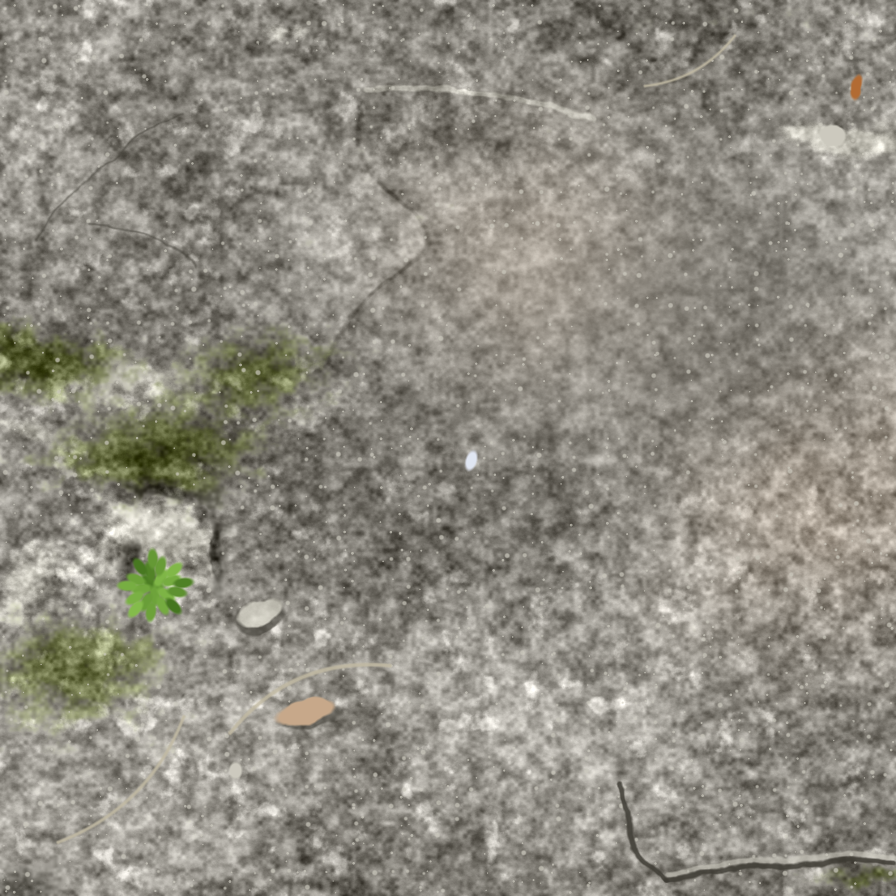
This texture is drawn by a three.js fragment shader. Its source:

```glsl
varying vec2 vUv;

#define CONCRETE vec3(0.565, 0.552, 0.522)
#define DUST vec3(0.70, 0.655, 0.60)
#define PALE vec3(0.80, 0.79, 0.745)
#define MOSS vec3(0.35, 0.38, 0.19)
#define DARK vec3(0.24, 0.23, 0.20)
#define STRAW vec3(0.76, 0.73, 0.64)
#define MOTTLE 0.62
#define GRAIN 0.20
#define EDGE 0.0016

vec3 col = CONCRETE;

void paint(vec3 colour, float amount) {
  col = mix(col, colour, clamp(amount, 0.0, 1.0));
}

float hash(vec2 p) {
  vec3 q = fract(p.xyx * 0.1031);
  q += dot(q, q.yzx + 33.33);
  return fract((q.x + q.y) * q.z);
}

float noise(vec2 p) {
  vec2 i = floor(p), f = fract(p);
  f *= f * (3.0 - 2.0 * f);
  return mix(mix(hash(i), hash(i + vec2(1, 0)), f.x),
             mix(hash(i + vec2(0, 1)), hash(i + 1.0), f.x), f.y);
}

float fbm(vec2 p) {
  float sum = 0.0, gain = 0.5;
  for (int i = 0; i < 5; i++) {
    sum += gain * noise(p);
    p = mat2(1.6, 1.2, -1.2, 1.6) * p + 7.3;
    gain *= 0.5;
  }
  return sum;
}

// Soft spot
float blob(vec2 p, float x, float y, float rx, float ry) {
  vec2 d = (p - vec2(x, y)) / vec2(rx, ry);
  return exp(-dot(d, d));
}

// Solid ellipse turned by an angle
float chip(vec2 p, float x, float y, float rx, float ry, float angle) {
  float c = cos(angle), s = sin(angle);
  vec2 d = mat2(c, -s, s, c) * (p - vec2(x, y));
  float dist = (length(d / vec2(rx, ry)) - 1.0) * min(rx, ry);
  return 1.0 - smoothstep(-EDGE, EDGE, dist);
}

// Line from a to b, bowed sideways
float strand(vec2 p, vec2 a, vec2 b, float bow, float width) {
  vec2 ab = b - a;
  float t = clamp(dot(p - a, ab) / dot(ab, ab), 0.0, 1.0);
  vec2 side = normalize(vec2(-ab.y, ab.x));
  float dist = length(p - a - ab * t - side * bow * 4.0 * t * (1.0 - t));
  return 1.0 - smoothstep(width - EDGE, width + EDGE, dist);
}

// Scattered grit, one possible grain per cell
float grit(vec2 p, float share) {
  vec2 id = floor(p), centre = 0.3 + 0.4 * vec2(hash(id + 3.1), hash(id + 8.7));
  float dist = length(fract(p) - centre) - mix(0.05, 0.14, hash(id + 5.3));
  return step(hash(id), share) * (1.0 - smoothstep(-0.05, 0.07, dist));
}

void main() {
  vec2 p = vUv;
  vec2 warp = vec2(fbm(p * 18.0), fbm(p * 18.0 + 40.0)) - 0.5;
  vec2 q = p + 0.05 * warp, r = p + 0.022 * warp;
  float broad = fbm(p * 5.0 + 11.0) - 0.5;
  float fine = fbm(p * vec2(62, 74)) - 0.5;
  float grain = noise(p * 210.0) - 0.5;
  float worn = blob(p, 0.72, 0.66, 0.35, 0.22);

  // Broad stains and warm dust
  col = CONCRETE + 0.32 * broad;
  float dust = blob(q, 0.95, 0.43, 0.17, 0.15) + 0.55 * blob(q, 0.6, 0.71, 0.15, 0.13);
  paint(DUST, dust * (0.85 + broad));
  col -= 0.07 * blob(q, 0.45, 0.43, 0.17, 0.14) + 0.08 * blob(q, 0.8, 0.98, 0.35, 0.07);
  col += 0.06 * blob(q, 0.6, 0.23, 0.26, 0.16);
  col -= 0.15 * blob(q, 0.425, 0.145, 0.024, 0.026);

  // Upper slab with a curved, shadowed rim
  float rim = r.x - 0.4 - 0.075 * exp(-pow((p.y - 0.735) / 0.055, 2.0)) + 0.5 * max(0.68 - p.y, 0.0);
  float span = smoothstep(0.57, 0.61, p.y) * (1.0 - smoothstep(0.88, 0.9, p.y));
  col -= span * 0.17 * exp(-pow(rim / 0.0035, 2.0));
  col -= span * 0.09 * smoothstep(0.0, 0.004, rim) * exp(-max(rim, 0.0) / 0.03);
  col -= 0.11 * blob(q, 0.52, 0.855, 0.12, 0.032);
  paint(PALE, 0.65 * strand(r, vec2(0.41, 0.897), vec2(0.66, 0.865), 0.012, 0.003));

  // Pale broken patches
  float broken = blob(q, 0.18, 0.4, 0.075, 0.06) + 0.8 * blob(q, 0.14, 0.575, 0.1, 0.035)
    + blob(q, 0.95, 0.85, 0.09, 0.025) + 0.8 * blob(q, 0.03, 0.52, 0.035, 0.02)
    + 0.7 * blob(q, 0.04, 0.34, 0.06, 0.06) + 0.6 * blob(q, 0.32, 0.96, 0.04, 0.018);
  paint(PALE, 0.85 * smoothstep(0.3, 0.8, broken + 0.7 * fine));

  // Moss and dark pits
  float moss = blob(q, 0.04, 0.6, 0.11, 0.04) + blob(q, 0.17, 0.49, 0.13, 0.055)
    + 0.85 * blob(q, 0.29, 0.585, 0.09, 0.055) + 0.9 * blob(q, 0.08, 0.255, 0.09, 0.06)
    + 0.8 * blob(q, 0.97, 0.02, 0.08, 0.02) + 0.4 * blob(q, 0.76, 0.975, 0.13, 0.014);
  paint(MOSS + 0.3 * broad, 0.88 * smoothstep(0.28, 0.85, moss + 0.9 * fine + 0.5 * broad));
  float pit = blob(q, 0.19, 0.455, 0.055, 0.012) + blob(q, 0.245, 0.39, 0.01, 0.05)
    + blob(q, 0.145, 0.37, 0.016, 0.03) + blob(q, 0.02, 0.01, 0.05, 0.025);
  paint(DARK, 0.8 * smoothstep(0.3, 0.8, pit + fine));

  // Mottled grain and grit
  col += (MOTTLE * fine + GRAIN * grain) * (1.0 - 0.45 * worn);
  col += 0.22 * smoothstep(0.6, 0.78, fbm(p * 42.0 + 90.0)) * (1.0 - worn);
  paint(PALE, 0.7 * max(grit(p * 54.0, 0.2), grit(p * 95.0 + 37.0, 0.12)));

  // Cracks with a pale lip
  vec2 bend = vec2(0.74, 0.02), end = vec2(1.0, 0.04);
  paint(PALE, 0.6 * strand(r - vec2(0.003, 0.007), bend, end, 0.004, 0.003));
  paint(DARK, 0.85 * strand(r, bend, end, 0.004, 0.003));
  paint(DARK, 0.85 * strand(r, vec2(0.69, 0.12), bend, -0.008, 0.003));
  paint(DARK, 0.45 * strand(r, vec2(0.04, 0.73), vec2(0.2, 0.87), 0.012, 0.0012));
  paint(DARK, 0.45 * strand(r, vec2(0.1, 0.75), vec2(0.22, 0.7), 0.012, 0.0014));

  // Dry stems
  float stem = strand(p, vec2(0.257, 0.182), vec2(0.435, 0.257), 0.026, 0.0022);
  stem = max(stem, strand(p, vec2(0.065, 0.06), vec2(0.205, 0.2), -0.022, 0.0018));
  stem = max(stem, strand(p, vec2(0.72, 0.904), vec2(0.82, 0.96), -0.012, 0.0014));
  paint(STRAW, 0.85 * stem);

  // Stones, petal and fallen leaves
  paint(DARK, 0.6 * chip(r, 0.291, 0.309, 0.024, 0.014, 0.25));
  paint(PALE + 0.3 * fine, chip(r, 0.29, 0.318, 0.023, 0.013, 0.25));
  paint(PALE, chip(r, 0.935, 0.852, 0.015, 0.013, 0.3));
  paint(PALE, chip(p, 0.263, 0.14, 0.007, 0.009, 0.0));
  paint(vec3(0.88, 0.9, 0.95), chip(p, 0.526, 0.486, 0.006, 0.011, -0.3));
  paint(DARK, 0.6 * chip(r, 0.345, 0.197, 0.038, 0.012, 0.15));
  paint(vec3(0.78, 0.66, 0.54), chip(r, 0.34, 0.202, 0.034, 0.013, 0.2));
  paint(vec3(0.7, 0.42, 0.2), chip(r, 0.957, 0.905, 0.006, 0.01, 0.1));

  // Green plant: a spiral of leaflets
  for (int i = 0; i < 22; i++) {
    float k = float(i), a = k * 2.4, reach = 0.0072 * sqrt(k);
    vec3 leaf = mix(vec3(0.27, 0.46, 0.12), vec3(0.53, 0.75, 0.3), hash(vec2(k, 4)));
    paint(leaf, chip(p, 0.172 + reach * cos(a), 0.345 + reach * sin(a), 0.011, 0.0055, a));
  }
  gl_FragColor = vec4(clamp(col, 0.0, 1.0), 1.0);
}
```
